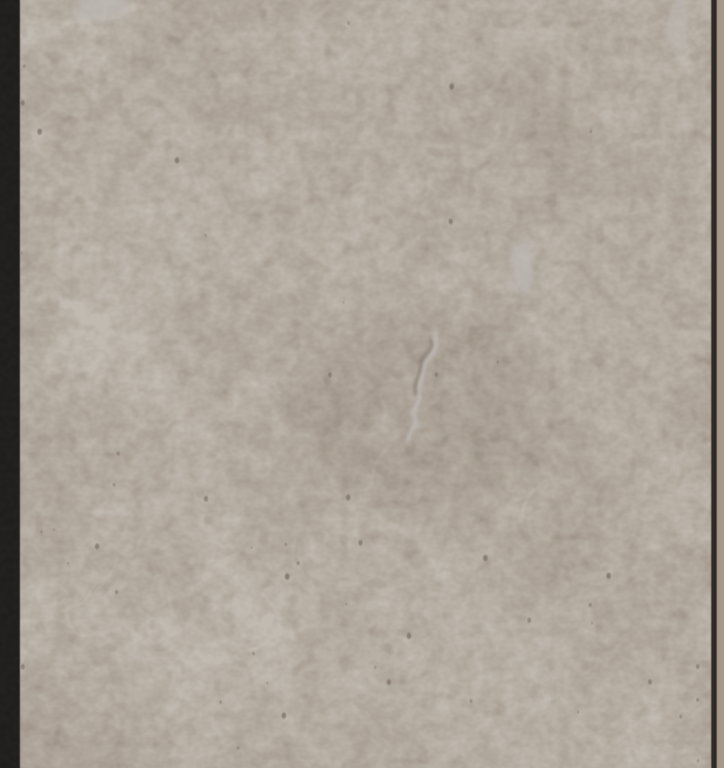
A WebGL 1 fragment shader for this texture:

```glsl
precision highp float;
// Draws a honed grey-beige stone slab with pale veins, pits and dark side joints.
uniform vec2 u_resolution;

const vec3 STONE_DARK = vec3(0.648, 0.606, 0.560);
const vec3 STONE_LIGHT = vec3(0.738, 0.709, 0.669);
const vec3 PALE_MINERAL = vec3(0.735, 0.720, 0.705);
const vec3 PIT_BROWN = vec3(0.46, 0.42, 0.38);
const vec3 JOINT_BLACK = vec3(0.130, 0.125, 0.118);
const vec3 LINE_BROWN = vec3(0.19, 0.165, 0.15);
const vec3 NEXT_SLAB = vec3(0.65, 0.60, 0.55);

vec2 hash2(vec2 p) {
  vec3 q = fract(p.xyx * vec3(0.1031, 0.1030, 0.0973));
  q += dot(q, q.yzx + 33.33);
  return fract((q.xx + q.yz) * q.zy);
}

vec2 gradientAt(vec2 cell) {
  float angle = 6.2832 * hash2(cell + 71.0).x;
  return vec2(cos(angle), sin(angle));
}

// Gradient noise, about -0.6 to 0.6
float noise(vec2 p) {
  vec2 i = floor(p), f = fract(p);
  vec2 w = f * f * f * (f * (f * 6.0 - 15.0) + 10.0);
  vec2 e = vec2(1.0, 0.0);
  float low = mix(dot(gradientAt(i), f), dot(gradientAt(i + e), f - e), w.x);
  float high = mix(dot(gradientAt(i + e.yx), f - e.yx),
                   dot(gradientAt(i + 1.0), f - 1.0), w.x);
  return mix(low, high, w.y);
}

float segmentDistance(vec2 p, vec2 a, vec2 b) {
  vec2 d = b - a;
  return length(p - a - d * clamp(dot(p - a, d) / dot(d, d), 0.0, 1.0));
}

// Soft stroke that fades away from a segment
float stroke(vec2 p, vec2 a, vec2 b, float width) {
  float d = segmentDistance(p, a, b) / width;
  return exp(-d * d);
}

// Soft upright patch
float smudge(vec2 p, vec2 center, vec2 size) {
  return 1.0 - smoothstep(0.5, 1.1, length((p - center) / size));
}

// Scattered small pits, one candidate per cell
float pits(vec2 p, float cells, float chance) {
  vec2 cell = floor(p * cells);
  vec2 pick = hash2(cell + 9.0);
  vec2 offset = fract(p * cells) - 0.3 - 0.4 * hash2(cell + 40.0);
  float size = mix(0.09, 0.2, pick.y);
  float dotShape = 1.0 - smoothstep(0.3, 1.2, length(offset * vec2(1.0, 0.75)) / size);
  return dotShape * step(pick.x, chance) * mix(0.35, 1.0, pick.y);
}

// Layered mottling, from broad clouds to fine grain
float mottling(vec2 p) {
  float t = 0.40 * noise(p * 3.5 + 4.0) + 0.36 * noise(p * 10.0 + 17.0);
  t += 0.46 * noise(p * 31.0 + 31.0) + 0.44 * noise(p * vec2(70.0, 82.0));
  t += 0.26 * noise(p * vec2(135.0, 165.0) + 8.0);
  return t - 0.30 * smoothstep(0.18, 0.5, noise(p * 48.0 + 60.0));
}

// Wandering light bands and thin broken veins
float veins(vec2 p) {
  vec2 warp = vec2(noise(p * 9.0), noise(p * 9.0 + 50.0)) * 0.045;
  warp += vec2(noise(p * 32.0 + 5.0), noise(p * 32.0 + 90.0)) * 0.018;
  vec2 q = p + warp;
  float band = max(stroke(q, vec2(0.11, 0.56), vec2(0.24, 0.45), 0.030),
                   stroke(q, vec2(0.24, 0.45), vec2(0.35, 0.13), 0.036));
  float thin = max(stroke(q, vec2(0.28, 0.55), vec2(0.39, 0.41), 0.007),
                   stroke(q, vec2(0.39, 0.41), vec2(0.59, 0.23), 0.008));
  thin = max(thin, stroke(q, vec2(0.02, 0.40), vec2(0.13, 0.33), 0.007));
  thin = max(thin, stroke(q, vec2(0.03, 0.62), vec2(0.18, 0.55), 0.008));
  thin = max(thin, stroke(q, vec2(0.03, 0.94), vec2(0.17, 0.99), 0.006));
  float ridge = 1.0 - smoothstep(0.0, 0.035, abs(noise(q * 6.0 + 23.0)));
  float patches = smoothstep(-0.05, 0.3, noise(p * 7.0 + 80.0));
  float lower = 1.0 - smoothstep(0.35, 0.65, p.y);
  float broken = 0.55 + 0.8 * noise(p * 26.0 + 12.0);
  return 0.30 * band + 0.50 * thin * broken + 0.22 * ridge * patches * lower;
}

vec3 stone(vec2 p) {
  float corner = 1.0 - smoothstep(0.0, 0.28, length(p * vec2(0.8, 1.3)));
  float tone = 0.60 + mottling(p) + veins(p) - 0.50 * corner;
  tone -= 0.22 * smudge(p, vec2(0.54, 0.47), vec2(0.19, 0.17));
  vec3 color = mix(STONE_DARK, STONE_LIGHT, clamp(tone, -0.25, 1.2));
  vec2 q = p + 0.012 * vec2(noise(p * 35.0), noise(p * 35.0 + 20.0));
  float pale = smudge(q, vec2(0.68, 0.65), vec2(0.020, 0.048));
  pale = max(pale, smudge(q, vec2(0.13, 0.99), vec2(0.042, 0.022)));
  pale = max(pale, 0.7 * smudge(q, vec2(0.885, 0.97), vec2(0.012, 0.05)));
  color = mix(color, PALE_MINERAL, 0.7 * pale);
  // Scratch: pale groove with a brown upper flank
  color = mix(color, PIT_BROWN, 0.42 * stroke(q, vec2(0.559, 0.555), vec2(0.541, 0.49), 0.005));
  color = mix(color, PALE_MINERAL, 0.75 * stroke(q, vec2(0.569, 0.565), vec2(0.533, 0.43), 0.005));
  float lower = 1.0 - smoothstep(0.15, 0.5, p.y);
  return mix(color, PIT_BROWN, 0.75 * pits(p, 50.0, 0.012 + 0.045 * lower));
}

void main() {
  vec2 uv = gl_FragCoord.xy / u_resolution;
  vec2 p = gl_FragCoord.xy / u_resolution.y;
  vec3 color = stone(p);
  // Side joints and the sliver of the next slab
  color = mix(color, NEXT_SLAB, smoothstep(0.986, 0.991, uv.x));
  float line = 1.0 - smoothstep(0.0022, 0.0054, abs(uv.x - 0.9862));
  color = mix(color, LINE_BROWN, line);
  vec3 joint = JOINT_BLACK + 0.015 * noise(p * 120.0);
  color = mix(joint, color, smoothstep(0.0258, 0.0292, uv.x));
  gl_FragColor = vec4(color, 1.0);
}
```
